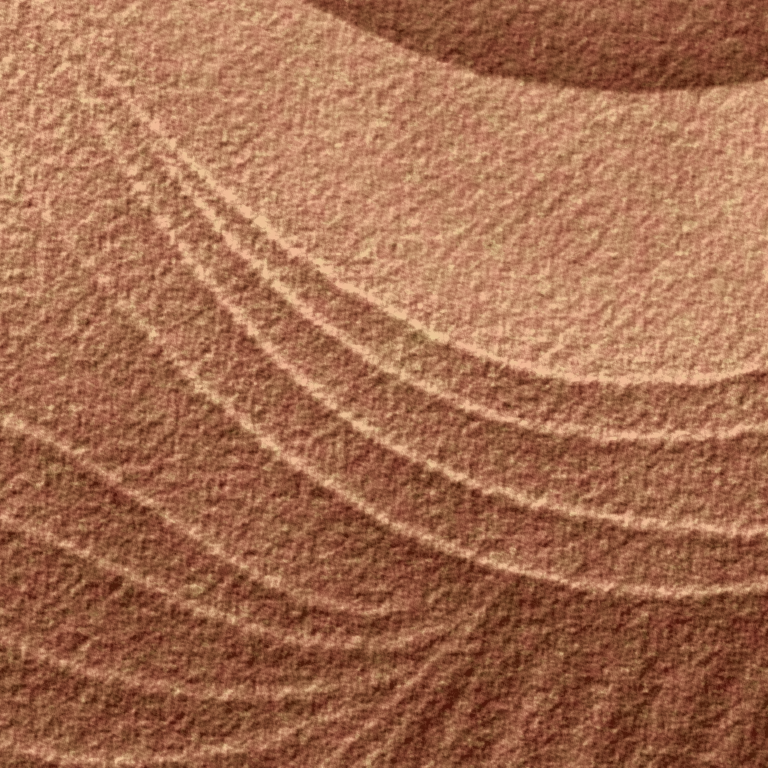
A WebGL 2 fragment shader for this texture:

```glsl
#version 300 es
precision highp float;
// Wind-carved sandstone: pale slope, dark dome and sweeping raised ridges.
// Cubic height curves give signed distances for crests and shadows; embossed
// value noise adds grain, and a warm ramp turns the summed tone into colour.
uniform vec2 u_resolution;
out vec4 fragColor;

float hash(vec2 p) {
  return fract(sin(dot(p, vec2(127.1, 311.7))) * 43758.5453);
}

float noise(vec2 p) {
  vec2 i = floor(p), f = fract(p);
  f = f * f * (3.0 - 2.0 * f);
  return mix(mix(hash(i), hash(i + vec2(1, 0)), f.x),
             mix(hash(i + vec2(0, 1)), hash(i + vec2(1, 1)), f.x), f.y);
}

float fbm(vec2 p) {
  float sum = 0.0, amp = 0.5;
  for (int i = 0; i < 4; i++) {
    sum += amp * noise(p);
    p = mat2(1.6, 1.2, -1.2, 1.6) * p + 7.3;
    amp *= 0.5;
  }
  return sum;
}

// Cubic through four heights at evenly spaced stations across the span
float cubic(float x, vec2 span, vec4 h) {
  float s = 3.0 * (x - span.x) / (span.y - span.x);
  float a = s - 1.0, b = s - 2.0, c = s - 3.0;
  return dot(h, vec4(-a * b * c / 6.0, s * b * c / 2.0, -s * a * c / 2.0, s * a * b / 6.0));
}

// Signed distance to the curve, positive above it
float curveDistance(vec2 p, vec2 span, vec4 h) {
  float y = cubic(p.x, span, h);
  float slope = (cubic(p.x + 0.002, span, h) - y) / 0.002;
  return (p.y - y) / sqrt(1.0 + slope * slope);
}

// Lit crest with a soft shadow falling below it
float ridge(vec2 p, vec2 span, vec4 h, float width) {
  float d = curveDistance(p, span, h);
  float ends = smoothstep(span.x - 0.06, span.x + 0.01, p.x)
             * (1.0 - smoothstep(span.y - 0.01, span.y + 0.06, p.x));
  float crest = exp(-d * d / (width * width));
  float shadow = smoothstep(0.0, 0.014, -d) * exp(min(d, 0.0) / 0.028);
  return ends * (0.46 * crest - 0.42 * shadow);
}

// Grain lit from the upper left
float emboss(vec2 p, float scale) {
  vec2 q = p * scale;
  return fbm(q) - fbm(q + vec2(-0.45, 0.6));
}

void main() {
  vec2 uv = gl_FragCoord.xy / u_resolution;
  float patches = fbm(uv * 7.0 + 3.0) - 0.47;
  vec2 p = uv + 0.006 * (vec2(noise(uv * 32.0), noise(uv * 32.0 + 40.0)) - 0.5);

  // Broad light: darker hollows below, pale slope above the first ridge
  float tone = mix(0.38, 0.82, smoothstep(0.2, 0.88, p.y + 0.05 * p.x));
  float slopeSide = curveDistance(p, vec2(0.06, 1.0), vec4(0.993, 0.683, 0.523, 0.525));
  tone = mix(tone, 0.76 + 0.05 * p.x, smoothstep(-0.004, 0.012, slopeSide));
  float lowerSide = curveDistance(p, vec2(0.0, 1.0), vec4(0.805, 0.438, 0.259, 0.238));
  tone -= 0.13 * smoothstep(0.0, 0.06, -lowerSide) * smoothstep(0.4, 0.65, p.x);

  // Long sweeping ridges, fainter toward the upper left
  float sweep = ridge(p, vec2(0.06, 1.0), vec4(0.993, 0.683, 0.523, 0.525), 0.006);
  sweep += ridge(p, vec2(0.215, 1.0), vec4(0.792, 0.538, 0.440, 0.443), 0.008);
  sweep += ridge(p, vec2(0.052, 1.0), vec4(0.987, 0.528, 0.350, 0.306), 0.008);
  sweep += ridge(p, vec2(0.0, 1.0), vec4(0.805, 0.438, 0.259, 0.238), 0.008);
  tone += sweep * mix(0.35, 1.0, smoothstep(0.08, 0.36, p.x));

  // Short ridges gathering at the lower left
  float gather = ridge(p, vec2(0.0, 0.527), vec4(0.453, 0.358, 0.245, 0.211), 0.009);
  gather += ridge(p, vec2(0.0, 0.566), vec4(0.323, 0.242, 0.169, 0.182), 0.011);
  gather += ridge(p, vec2(0.0, 0.508), vec4(0.173, 0.112, 0.096, 0.120), 0.011);
  gather += ridge(p, vec2(0.0, 0.456), vec4(0.030, 0.009, 0.025, 0.076), 0.011);
  gather += ridge(p, vec2(0.417, 0.645), vec4(0.0, 0.069, 0.141, 0.232), 0.010);
  gather += ridge(p, vec2(0.47, 0.6), vec4(0.0, 0.045, 0.09, 0.14), 0.009);
  tone += 0.75 * gather;

  // Slanted flutes at the lower right
  float across = p.x - 0.46 * p.y + 0.012 * patches;
  float flutes = cos(6.2832 * (across - 0.743) / 0.09);
  tone += 0.15 * flutes * smoothstep(0.51, 0.58, across) * (1.0 - smoothstep(0.11, 0.18, p.y));

  // Dark dome, deepest along its foot, with a pale rim outside
  float domeSide = curveDistance(p, vec2(0.39, 1.0), vec4(1.006, 0.915, 0.880, 0.896));
  float dome = smoothstep(-0.005, 0.006, domeSide);
  tone += 0.05 * exp(-pow((domeSide + 0.014) / 0.012, 2.0));
  tone = mix(tone, 0.13 + 2.3 * max(domeSide, 0.0) + 0.16 * (1.0 - p.x), dome);

  // Pale worn spot on the second ridge
  vec2 wornOffset = (uv - vec2(0.525, 0.55)) / vec2(0.045, 0.027);
  float worn = exp(-dot(wornOffset, wornOffset));
  tone += 0.15 * worn;

  // Grain and weathered patches
  float grain = 0.85 * emboss(uv, 90.0) + 0.75 * emboss(uv + 5.0, 190.0);
  float flecks = smoothstep(0.58, 0.76, fbm(uv * vec2(75.0, 100.0) + 20.0));
  float pits = smoothstep(0.6, 0.8, fbm(uv * vec2(80.0, 125.0) + 90.0));
  tone += grain * mix(1.1, 0.85, smoothstep(0.0, 0.1, slopeSide)) + 0.32 * patches;
  tone += 0.2 * flecks - 0.25 * pits;
  tone = clamp(tone, -0.2, 1.2);

  // Warm ramp, drifting between red and straw
  vec3 rust = vec3(0.40, 0.20, 0.12), peach = vec3(0.85, 0.65, 0.51);
  vec3 color = mix(rust, peach, tone) - vec3(0.0, 0.11, 0.12) * max(tone * (1.0 - tone), 0.0);
  float straw = fbm(uv * 48.0 + 60.0) - 0.47 + 0.35 * flecks + 0.5 * worn;
  color += straw * vec3(-0.03, 0.07, 0.0);
  fragColor = vec4(clamp(color, 0.0, 1.0), 1.0);
}
```
